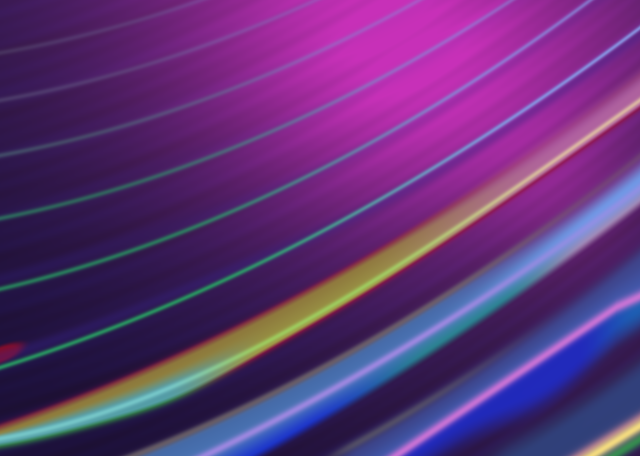
A WebGL 2 fragment shader for this background:

```glsl
#version 300 es
precision highp float;

uniform vec2 u_resolution;
out vec4 fragColor;

float curve(float x, float a, float b, float c) {
    return a + x * (b + x * c);
}

float glow(float d, float width) {
    return exp(-d * d / (width * width));
}

float fill(float y, float low, float high, float softLow, float softHigh) {
    return smoothstep(low - softLow, low + softLow, y)
         * (1.0 - smoothstep(high - softHigh, high + softHigh, y));
}

float lobe(vec2 p, vec2 center, float area) {
    vec2 d = (p - center) * vec2(u_resolution.x / u_resolution.y, 1.0);
    return exp(-dot(d, d) / area);
}

float streaks(float x, float v) {
    return 0.4 * sin(v * 41.0 + 2.0 * sin(x * 3.0))
         + 0.3 * sin(v * 97.0 + x * 5.0 + 1.0)
         + 0.3 * sin(v * 183.0 - x * 7.0);
}

// Dark indigo haze under a wide magenta light
vec3 backdrop(vec2 p) {
    float grain = streaks(p.x, p.y - curve(p.x, 0.0, 0.38, 0.35));
    float light = 0.76 * lobe(p, vec2(0.68, 0.86), 0.14)
                + 0.5 * lobe(p, vec2(0.45, 1.05), 0.2)
                + 0.25 * lobe(p, vec2(0.88, 0.58), 0.035)
                + 0.22 * lobe(p, vec2(1.0, 0.92), 0.07);
    light *= 1.0 + 0.08 * grain;
    vec3 base = mix(vec3(0.11, 0.065, 0.23), vec3(0.2, 0.1, 0.31), smoothstep(0.0, 0.65, p.x * 0.5 + p.y * 0.5));
    base += vec3(0.004, 0.006, 0.035) * grain;
    return mix(base, vec3(0.78, 0.19, 0.72), clamp(light, 0.0, 1.0));
}

// Fine arcs, fading toward the top
vec3 fineArcs(vec3 col, vec2 p) {
    for (int k = 0; k < 6; k++) {
        float i = float(k);
        float d = p.y - curve(p.x, 0.194 + i * (0.1805 - 0.0085 * i),
                              0.24 + 0.2 * exp(-0.8 * i), 0.4 - 0.095 * exp(-2.0 * i));
        float side = mix(0.022, -0.014, smoothstep(0.2, 0.7, p.x));
        col = mix(col, vec3(0.22, 0.14, 0.55), 0.38 * exp(-0.7 * i) * glow(d - side, 0.017));
        vec3 left = mix(vec3(0.16, 0.58, 0.38), vec3(0.4, 0.38, 0.52), smoothstep(1.5, 4.0, i));
        vec3 tint = mix(left, vec3(0.53, 0.56, 0.87), smoothstep(0.3 - 0.06 * i, 0.85 - 0.06 * i, p.x));
        float strength = 0.95 * exp(-0.2 * i) * (1.0 - 0.15 * i * p.x);
        col = mix(col, tint, strength * glow(d, 0.006));
    }
    return col;
}

// Yellow ribbon with red fringes and a cyan tail
vec3 yellowRibbon(vec3 col, vec2 p) {
    float x = p.x;
    float core = curve(x, 0.038, 0.238, 0.754) - 0.25 * x * x * x;
    float high = curve(x, 0.062, 0.478, 0.292);
    float low = core - 0.013 - 0.012 * glow(x - 0.28, 0.12);
    float t = clamp((p.y - low) / (high - low), 0.0, 1.0);
    float right = smoothstep(0.55, 0.9, x);
    float tail = 1.0 - smoothstep(0.25, 0.42, x);
    vec3 body = mix(vec3(0.64, 0.64, 0.27), vec3(0.57, 0.48, 0.23), t);
    body = mix(body, vec3(0.7, 0.4, 0.63), right);
    body = mix(body, vec3(0.34, 0.64, 0.68), tail * (1.0 - smoothstep(0.3, 0.75, t)));
    vec3 edge = vec3(0.56, 0.07, 0.26);
    col = mix(col, edge, 0.8 * (1.0 - 0.7 * right) * glow(p.y - high, 0.01));
    vec3 under = mix(edge, vec3(0.2, 0.55, 0.28), tail);
    col = mix(col, under, 0.85 * glow(p.y - low, 0.01));
    col = mix(col, body, 0.93 * fill(p.y, low, high, 0.006, 0.012 + 0.018 * right));
    vec3 spark = mix(vec3(0.62, 0.82, 0.38), vec3(0.88, 0.76, 0.64), right);
    spark = mix(spark, vec3(0.48, 0.8, 0.8), tail);
    return mix(col, spark, 0.85 * glow(p.y - core, 0.007));
}

// Blue ribbon with a lavender thread
vec3 blueRibbon(vec3 col, vec2 p) {
    float x = p.x;
    float high = curve(x, -0.099, 0.402, 0.354);
    float core = curve(x, -0.186, 0.493, 0.281);
    float low = curve(x, -0.264, 0.544, 0.271);
    float right = smoothstep(0.65, 0.95, x);
    float t = clamp((p.y - low) / (high - low), 0.0, 1.0);
    vec3 body = mix(vec3(0.32, 0.53, 0.8), vec3(0.27, 0.42, 0.66), t);
    body = mix(body, mix(vec3(0.44, 0.62, 0.92), vec3(0.45, 0.26, 0.58), smoothstep(0.5, 0.95, t)), right);
    vec3 under = mix(vec3(0.1, 0.2, 0.82), vec3(0.15, 0.53, 0.56), smoothstep(0.48, 0.68, x));
    under = mix(under, vec3(0.66, 0.56, 0.72), smoothstep(0.78, 0.92, x));
    body = mix(under, body, smoothstep(low, core + 0.008, p.y));
    col = mix(col, body, 0.95 * fill(p.y, low, high, 0.013, 0.014 + 0.012 * right));
    col = mix(col, vec3(0.5, 0.42, 0.38), 0.65 * (1.0 - 0.6 * right) * glow(p.y - high, 0.009));
    return mix(col, vec3(0.66, 0.54, 0.9), 0.85 * (1.0 - 0.4 * right) * glow(p.y - core, 0.01));
}

// Pink beam on deep blue, then the corner ribbon
vec3 lowerRibbons(vec3 col, vec2 p) {
    float x = p.x;
    float high = curve(x, -0.28, 0.329, 0.402);
    float core = 0.945 * (x - 0.618) - 0.3 * max(x - 0.9635, 0.0);
    float low = core - 0.055 - 0.045 * glow(x - 0.86, 0.1);
    vec3 under = mix(vec3(0.12, 0.17, 0.78), vec3(0.1, 0.4, 0.74), smoothstep(0.9, 1.0, x));
    vec3 upper = mix(vec3(0.26, 0.38, 0.72), vec3(0.24, 0.27, 0.54), smoothstep(core, high, p.y));
    vec3 body = mix(under, upper, smoothstep(core - 0.015, core + 0.015, p.y));
    float present = smoothstep(0.48, 0.56, x);
    col = mix(col, body, 0.9 * present * fill(p.y, low, high, 0.035, 0.024));
    col = mix(col, vec3(0.42, 0.41, 0.4), 0.55 * present * (1.0 - smoothstep(0.6, 0.9, x)) * glow(p.y - high, 0.01));
    col = mix(col, vec3(0.82, 0.46, 0.84), 0.92 * present * glow(p.y - core, 0.013));

    float corner = smoothstep(0.72, 0.8, x);
    float cornerHigh = curve(x, -0.211, -0.186, 0.6);
    float stripe = p.y - 0.868 * (x - 0.924);
    float blue = fill(p.y, cornerHigh - 0.16, cornerHigh, 0.03, 0.035);
    col = mix(col, vec3(0.19, 0.29, 0.52), 0.8 * corner * blue);
    col = mix(col, vec3(0.8, 0.5, 0.6), 0.7 * corner * glow(stripe - 0.016, 0.015));
    col = mix(col, vec3(0.2, 0.6, 0.3), 0.85 * corner * glow(stripe + 0.03, 0.014));
    return mix(col, vec3(0.98, 0.88, 0.5), 0.95 * corner * glow(stripe, 0.015));
}

void main() {
    vec2 p = gl_FragCoord.xy / u_resolution;
    vec3 col = backdrop(p);

    // Red glint at the left border
    float glint = glow(p.x, 0.04) * glow(p.y - 0.222 - 0.5 * p.x, 0.02);
    col = mix(col, vec3(0.58, 0.04, 0.12), 0.9 * smoothstep(0.2, 0.7, glint));

    col = fineArcs(col, p);
    col = yellowRibbon(col, p);
    col = blueRibbon(col, p);
    col = lowerRibbons(col, p);
    fragColor = vec4(col, 1.0);
}
```
